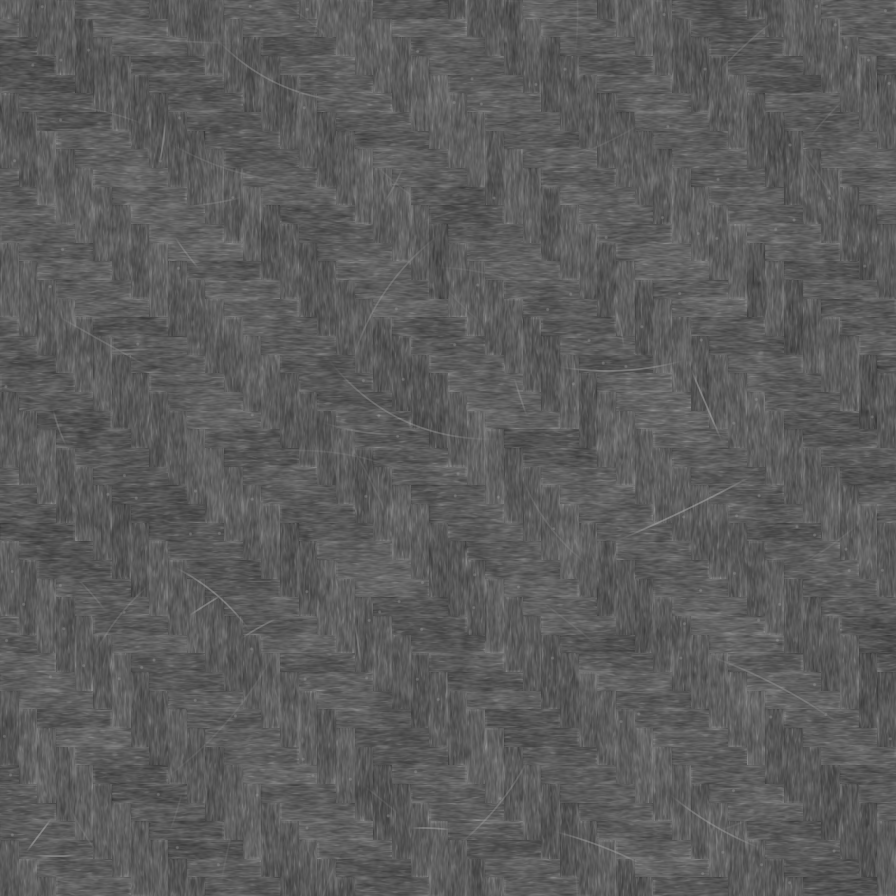
Reproduce this texture procedurally as a WebGL 2 fragment shader.

```glsl
#version 300 es
precision highp float;
// Worn grey herringbone parquet: 1 by 4 planks with fine grain, scuffed edges and scratches.
uniform vec2 u_resolution;
out vec4 fragColor;

const float CELLS = 48.0;        // plank widths across the canvas
const float PLANK_LENGTH = 4.0;  // plank length in plank widths
const int SCRATCHES = 56;
const vec3 BASE_GREY = vec3(0.352);
const vec3 SCRATCH_GREY = vec3(0.66);

vec2 hash2(vec2 p) {
  vec3 q = fract(p.xyx * vec3(0.1031, 0.1030, 0.0973));
  q += dot(q, q.yzx + 33.33);
  return fract((q.xx + q.yz) * q.zy);
}

float cornerSlope(vec2 corner, vec2 offset) {
  float angle = 6.2832 * hash2(corner).x;
  return dot(vec2(cos(angle), sin(angle)), offset);
}

// Gradient noise, roughly -0.7 to 0.7
float gradientNoise(vec2 p) {
  vec2 i = floor(p), f = fract(p);
  vec2 u = f * f * f * (f * (f * 6.0 - 15.0) + 10.0);
  vec2 e = vec2(0.0, 1.0);
  float low = mix(cornerSlope(i, f), cornerSlope(i + e.yx, f - e.yx), u.x);
  float high = mix(cornerSlope(i + e.xy, f - e.xy), cornerSlope(i + e.yy, f - e.yy), u.x);
  return mix(low, high, u.y);
}

float fbm(vec2 p) {
  float sum = 0.0, amplitude = 1.0;
  for (int i = 0; i < 4; i++) {
    sum += amplitude * gradientNoise(p);
    p = p * 2.03 + 17.3;
    amplitude *= 0.5;
  }
  return sum;
}

// Finds the plank under g: xy = position along and across it, zw = its identity
vec4 herringbone(vec2 g) {
  vec2 cell = floor(g), f = g - cell;
  float k = mod(cell.x - cell.y, 2.0 * PLANK_LENGTH);
  if (k < PLANK_LENGTH) {
    float stepsDown = PLANK_LENGTH - 1.0 - k;
    return vec4(stepsDown + f.y, f.x, cell - vec2(0.0, stepsDown) + 200.0);
  }
  float stepsRight = k - PLANK_LENGTH;
  return vec4(stepsRight + f.x, f.y, cell - vec2(stepsRight, 0.0) + 20.0);
}

// Streaks running along a plank, with a different sample for each plank
float woodGrain(vec2 local, vec2 seed) {
  vec2 p = local + seed * vec2(40.0, 70.0);
  float broad = gradientNoise(p * vec2(0.7, 2.6));
  float fine = gradientNoise(p * vec2(1.3, 6.5) + 31.0);
  float fibre = gradientNoise(p * vec2(2.6, 10.0) + 57.0);
  float pale = smoothstep(0.2, 0.55, gradientNoise(p * vec2(1.6, 8.0) + 83.0));
  return 0.055 * broad + 0.075 * fine + 0.06 * fibre + 0.06 * pale;
}

// Pale worn rim and a faint dark joint
float plankEdge(vec2 local, vec2 g, float pixel) {
  vec2 border = min(local, vec2(PLANK_LENGTH, 1.0) - local);
  float d = min(border.x, border.y);
  float wear = smoothstep(-0.25, 0.45, gradientNoise(g * 0.9 + 9.0));
  float rim = 1.0 - smoothstep(0.03, 0.10 + pixel, d);
  float scuff = exp(-7.0 * d) * wear;
  float joint = 1.0 - smoothstep(0.0, 0.03 + pixel, min(local.x, local.y));
  return rim * (0.07 * wear - 0.012) + 0.03 * scuff - 0.022 * joint;
}

// One shallow arc that fades toward its ends and wraps round the canvas
float scratch(vec2 p, float index, float pixel) {
  vec2 center = hash2(vec2(index, 3.7));
  vec2 shape = hash2(vec2(index, 19.1));
  vec2 look = hash2(vec2(index, 47.3));
  float angle = 6.2832 * shape.x;
  vec2 axis = vec2(cos(angle), sin(angle));
  vec2 q = fract(p - center + 0.5) - 0.5;
  q = vec2(dot(q, axis), dot(q, vec2(-axis.y, axis.x)));
  float halfLength = mix(0.025, 0.12, shape.y * shape.y);
  float bend = (look.x - 0.5) * 5.0;
  float d = abs(q.y - bend * q.x * q.x) / sqrt(1.0 + 4.0 * bend * bend * q.x * q.x);
  float line = 1.0 - smoothstep(0.0002, 0.0006 + pixel, d);
  float ends = 1.0 - smoothstep(0.35 * halfLength, halfLength, abs(q.x));
  return line * ends * mix(0.12, 0.65, look.y * look.y);
}

// Sparse pale specks of dust
float specks(vec2 g, float pixel) {
  vec2 cell = floor(g);
  vec2 spot = 0.2 + 0.6 * hash2(cell + 311.0);
  float present = step(0.94, hash2(cell + 517.0).x);
  return present * (1.0 - smoothstep(0.03, 0.07 + pixel, length(g - cell - spot)));
}

void main() {
  vec2 p = gl_FragCoord.xy / u_resolution;
  p.y = 1.0 - p.y;  // the weave steps down to the right
  float pixel = 1.0 / min(u_resolution.x, u_resolution.y);
  vec2 g = p * CELLS;
  vec4 plank = herringbone(g);
  vec2 seed = hash2(plank.zw);

  // Plank tone, grain, edges and broad stains
  float shade = 0.06 * (seed.x - 0.5) + woodGrain(plank.xy, seed);
  shade += plankEdge(plank.xy, g, pixel * CELLS);
  shade += 0.035 * fbm(p * 6.0 + 5.0) + 0.03 * fbm(p * 22.0 + 41.0);
  vec3 color = BASE_GREY + shade;

  // Surface damage over the planks
  float damage = 0.35 * specks(g, pixel * CELLS);
  for (int i = 0; i < SCRATCHES; i++) damage = max(damage, scratch(p, float(i) + 1.0, pixel));
  fragColor = vec4(mix(color, SCRATCH_GREY, damage), 1.0);
}
```
